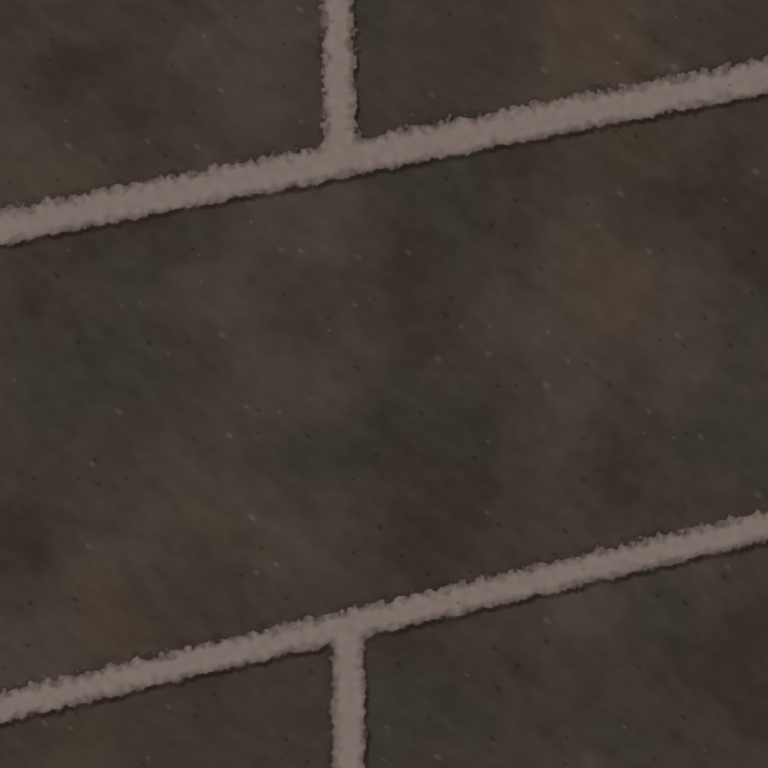
A Shadertoy shader for this texture:

```glsl
// Dark brown brickwork in tilted courses, with worn, ragged pale mortar joints.

const vec3 BRICK_DARK   = vec3(0.205, 0.177, 0.157);
const vec3 BRICK_MID    = vec3(0.238, 0.208, 0.186);
const vec3 BRICK_LIGHT  = vec3(0.268, 0.235, 0.207);
const vec3 BRICK_GREEN  = vec3(0.214, 0.200, 0.174);
const vec3 MORTAR_EDGE  = vec3(0.350, 0.310, 0.282);
const vec3 MORTAR_LIGHT = vec3(0.478, 0.428, 0.402);
const vec3 SHADOW       = vec3(0.140, 0.112, 0.096);
const float BRICK_LENGTH = 1.3;

vec2 hash2(vec2 p) {
    vec3 q = fract(vec3(p.xyx) * vec3(0.1031, 0.1030, 0.0973));
    q += dot(q, q.yzx + 33.33);
    return fract((q.xx + q.yz) * q.zy);
}

float cornerSlope(vec2 cell, vec2 offset) {
    float angle = 6.2832 * hash2(cell).x;
    return dot(vec2(cos(angle), sin(angle)), offset);
}

// Gradient noise, roughly -0.7 to 0.7
float gradientNoise(vec2 p) {
    vec2 i = floor(p), f = fract(p);
    vec2 u = f * f * f * (f * (f * 6.0 - 15.0) + 10.0);
    vec2 e = vec2(0.0, 1.0);
    return mix(mix(cornerSlope(i, f), cornerSlope(i + e.yx, f - e.yx), u.x),
               mix(cornerSlope(i + e.xy, f - e.xy), cornerSlope(i + e.yy, f - e.yy), u.x), u.y);
}

float fbm(vec2 p, int octaves) {
    float sum = 0.0, amplitude = 1.0;
    for (int i = 0; i < octaves; i++) {
        sum += amplitude * gradientNoise(p);
        p = mat2(1.6, 1.2, -1.2, 1.6) * p + 17.3;
        amplitude *= 0.5;
    }
    return sum;
}

// Course coordinate: whole numbers lie on the bed joints, which fan slightly
float courseAt(vec2 p) {
    return (p.y - 0.079 - 0.237 * p.x) / (0.625 - 0.039 * p.x);
}

// Brick coordinate along a course: whole numbers lie on the upright joints
float brickAt(vec2 p, float row) {
    float stagger = 0.5 * (1.0 - mod(row, 2.0));
    return (p.x - 0.455 + 0.016 * p.y) / BRICK_LENGTH + stagger;
}

float smoothMin(float a, float b, float k) {
    float h = max(k - abs(a - b), 0.0) / k;
    return min(a, b) - h * h * k * 0.25;
}

// Signed distance to the joints, negative inside the mortar; upper rims fray most
float jointDistance(vec2 p) {
    float course = courseAt(p);
    float bedLine = round(course);
    float across = (course - bedLine) * (0.625 - 0.039 * p.x) * 0.976;
    float bed = abs(across) - mix(0.0200, 0.0232, clamp(bedLine, 0.0, 1.0));
    float brick = brickAt(p, floor(course));
    float upright = abs(brick - round(brick)) * BRICK_LENGTH - 0.0215;
    float fray = mix(0.5, 1.0, smoothstep(-0.01, 0.01, across));
    float ragged = 0.0045 * gradientNoise(p * 38.0)
                 + fray * (0.0085 * gradientNoise(p * 88.0 + 9.0) + 0.0050 * gradientNoise(p * 170.0));
    return smoothMin(bed, upright, 0.014) + ragged;
}

// Sparse, soft slanted flecks, one candidate per cell
float flecks(vec2 p, float cells, float density) {
    vec2 cell = floor(p * cells);
    vec2 centre = 0.3 + 0.4 * hash2(cell + 41.0);
    vec2 chance = hash2(cell + 7.0);
    vec2 q = mat2(0.8, 0.6, -0.6, 0.8) * (fract(p * cells) - centre);
    float radius = mix(0.12, 0.28, chance.y);
    return step(chance.x, density) * (1.0 - smoothstep(0.0, 1.0, length(q * vec2(1.0, 1.6)) / radius));
}

// Brick face: soft clouds, greenish stains, slanted mottling and flecks
vec3 brickColor(vec2 p, vec2 id) {
    float cloud = fbm(p * 4.5 + 5.0 * id, 5);
    vec3 color = mix(BRICK_MID, BRICK_LIGHT, smoothstep(-0.02, 0.40, cloud));
    color = mix(color, BRICK_DARK, 0.85 * smoothstep(0.08, 0.50, -cloud));
    float stain = fbm(p * 3.2 + 23.0 + 3.0 * id, 3);
    color = mix(color, BRICK_GREEN, 0.60 * smoothstep(0.08, 0.5, stain));
    color += vec3(0.009, 0.002, -0.006) * smoothstep(0.05, 0.5, -stain);
    vec2 slanted = mat2(0.8, 0.6, -0.6, 0.8) * p;
    color += 0.020 * gradientNoise(slanted * vec2(20.0, 42.0)) + 0.014 * gradientNoise(slanted * vec2(55.0, 90.0));
    color += vec3(0.070, 0.062, 0.054) * flecks(p, 29.0, 0.09);
    color -= 0.045 * flecks(p + 0.37, 33.0, 0.12);
    return color * (0.985 + 0.03 * hash2(id + 60.0).x);
}

// Mortar: bright along the middle, darker and grittier at the crumbling rim
vec3 mortarColor(vec2 p, float depth) {
    float grit = gradientNoise(p * 80.0);
    float wear = depth + 0.005 * grit + 0.004 * gradientNoise(p * 24.0 + 3.0);
    vec3 color = mix(MORTAR_EDGE, MORTAR_LIGHT, smoothstep(-0.003, 0.014, wear));
    return color + 0.025 * grit - 0.06 * flecks(p, 48.0, 0.12);
}

void mainImage(out vec4 fragColor, in vec2 fragCoord) {
    vec2 p = fragCoord / iResolution.y;
    float soft = max(0.0026, 1.0 / iResolution.y);
    float row = floor(courseAt(p));
    vec2 id = vec2(round(brickAt(p, row) - 0.5), row) + 20.0;

    float joint = jointDistance(p);
    float caster = jointDistance(p + vec2(-0.0030, 0.0050));
    vec3 color = brickColor(p, id);

    // Broken shadow below and to the right of the joints, with a faint rim all round
    float broken = smoothstep(-0.45, 0.35, gradientNoise(p * 30.0 + 50.0));
    color = mix(color, SHADOW, mix(0.35, 0.85, broken) * (1.0 - smoothstep(-0.002, 0.004, caster)));
    color = mix(color, SHADOW, 0.45 * broken * (1.0 - smoothstep(0.0, 0.009, joint)));
    color = mix(color, mortarColor(p, -joint), 1.0 - smoothstep(-soft, soft, joint));
    fragColor = vec4(color, 1.0);
}
```
